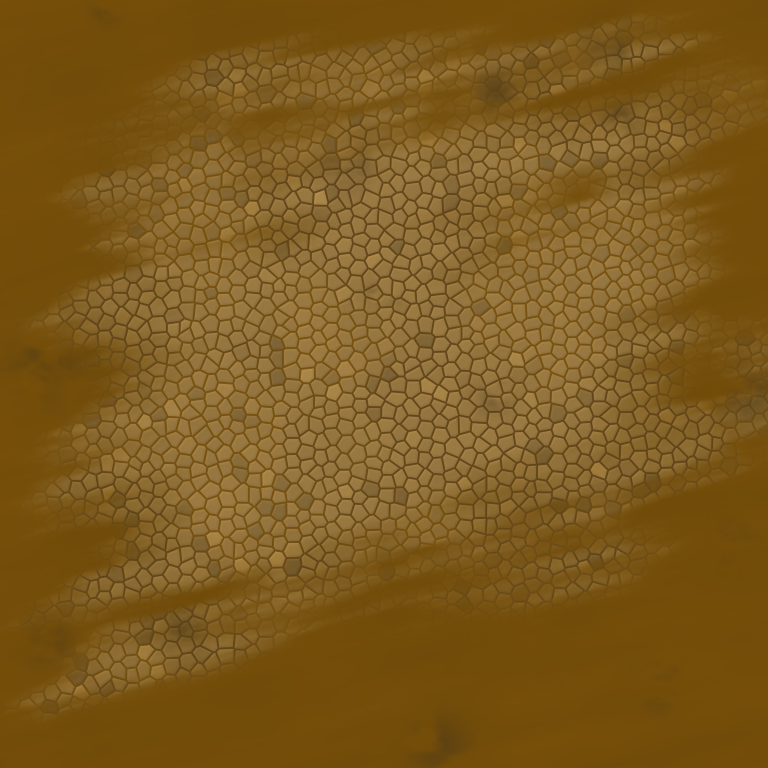
Reproduce this texture procedurally as a WebGL 2 fragment shader.

```glsl
#version 300 es
precision highp float;
uniform vec2 u_resolution;
out vec4 fragColor;

vec2 hash22(vec2 p) {
  vec3 q = fract(p.xyx * vec3(0.1031, 0.1030, 0.0973));
  q += dot(q, q.yzx + 33.33);
  return fract((q.xx + q.yz) * q.zy);
}

float noise(vec2 p) {
  vec2 i = floor(p), f = fract(p);
  f = f * f * (3.0 - 2.0 * f);
  return mix(mix(hash22(i).x, hash22(i + vec2(1, 0)).x, f.x),
             mix(hash22(i + vec2(0, 1)).x, hash22(i + vec2(1, 1)).x, f.x), f.y);
}

float fbm(vec2 p) {
  float sum = 0.0, amp = 0.53;
  for (int i = 0; i < 4; i++) {
    sum += amp * noise(p);
    p = p * 2.03 + 17.3;
    amp *= 0.5;
  }
  return sum;
}

float segmentDistance(vec2 p, vec2 a, vec2 b) {
  vec2 ab = b - a;
  return length(p - a - ab * clamp(dot(p - a, ab) / dot(ab, ab), 0.0, 1.0));
}

// Jittered centre of a scale on a staggered hexagonal lattice
vec2 scaleCentre(vec2 id) {
  return vec2(0.866 * id.x, id.y + 0.5 * mod(id.x, 2.0)) + (hash22(id + 80.0) - 0.5) * 0.55;
}

// x: distance to the joint, yz: direction to it; id receives the nearest scale
vec3 scales(vec2 p, out vec2 id) {
  vec2 base = floor(p / vec2(0.866, 1.0)), nearest = vec2(0);
  float best = 1e3;
  for (int y = -2; y <= 2; y++)
    for (int x = -2; x <= 2; x++) {
      vec2 cell = base + vec2(x, y), r = scaleCentre(cell) - p;
      if (dot(r, r) < best) { best = dot(r, r); nearest = r; id = cell; }
    }
  vec3 joint = vec3(1e3, 0, 0);
  for (int y = -2; y <= 2; y++)
    for (int x = -2; x <= 2; x++) {
      vec2 r = scaleCentre(id + vec2(x, y)) - p, across = r - nearest;
      if (dot(across, across) < 1e-5) continue;
      vec2 n = normalize(across);
      float d = dot(0.5 * (r + nearest), n);
      if (d < joint.x) joint = vec3(d, n);
    }
  return joint;
}

// Signed depth inside the exposed patch, with brushed mud strokes cut out
float patchDepth(vec2 p, float streak) {
  float d = min(min(p.x - 0.075, 0.94 - p.x), min(p.y - 0.07 - 0.17 * p.x, 0.955 - p.y));
  d = min(d, dot(p - vec2(0.05, 0.68), vec2(0.786, -0.618)));
  d = min(d, dot(p - vec2(0.85, 0.22), vec2(-0.78, 0.62)));
  const vec4 strokes[6] = vec4[](
    vec4(0.0, 0.66, 0.34, 0.73), vec4(0.02, 0.81, 0.27, 0.875),
    vec4(0.32, 0.82, 0.52, 0.875), vec4(0.58, 0.865, 0.72, 0.90),
    vec4(0.08, 0.19, 0.34, 0.245), vec4(0.66, 0.70, 0.76, 0.74));
  for (int i = 0; i < 6; i++) {
    float gap = segmentDistance(p, strokes[i].xy, strokes[i].zw);
    d = min(d, 0.03 + gap * 1.5 + 0.06 * smoothstep(0.0, 0.3, p.x - strokes[i].x));
  }
  d = max(d, 0.07 - length((p - vec2(0.98, 0.515)) * vec2(0.8, 1.0)));
  return d + (streak - 0.5) * 0.28;
}

// Soft grey stains, broken up by noise
float stains(vec2 p) {
  const vec3 spots[14] = vec3[](
    vec3(0.14, 0.99, 0.02), vec3(0.06, 0.525, 0.05), vec3(0.06, 0.165, 0.03),
    vec3(0.24, 0.178, 0.03), vec3(0.80, 0.945, 0.035), vec3(0.65, 0.875, 0.04),
    vec3(0.81, 0.845, 0.025), vec3(0.86, 0.11, 0.035), vec3(0.975, 0.485, 0.04),
    vec3(0.955, 0.285, 0.03), vec3(0.57, 0.03, 0.04), vec3(0.455, 0.785, 0.03),
    vec3(0.495, 0.62, 0.025), vec3(0.645, 0.485, 0.023));
  float sum = 0.0, breakup = smoothstep(0.3, 0.68, fbm(p * vec2(20, 28)));
  for (int i = 0; i < 14; i++) {
    vec2 r = (p - spots[i].xy) / spots[i].z;
    sum += exp(-dot(r, r) * 1.2);
  }
  return min(sum, 1.0) * breakup;
}

void main() {
  vec2 uv = gl_FragCoord.xy / u_resolution;
  vec2 sweep = vec2(dot(uv, vec2(0.97, 0.24)), dot(uv, vec2(-0.24, 0.97)));
  float streak = fbm(sweep * vec2(4.0, 27.0) + 5.0);
  float depth = patchDepth(uv, streak);
  float cover = smoothstep(-0.01, 0.10, depth);
  float faint = smoothstep(-0.08, 0.06, depth);

  // Mud ground
  float cloud = fbm(uv * 7.0 + 31.0);
  vec3 mud = vec3(0.46, 0.306, 0.035) * (0.96 + 0.05 * cloud + 0.06 * (streak - 0.5));

  // Scales with individual tones and a bevel lit from the upper left
  vec2 id;
  vec3 joint = scales(uv * 50.0, id);
  vec2 rnd = hash22(id + 211.0);
  float tone = 0.06 * (rnd.x - 0.5) + 0.10 * smoothstep(0.93, 1.0, rnd.y)
             - 0.15 * smoothstep(0.12, 0.0, rnd.y);
  float bevel = dot(joint.yz, vec2(-0.55, 0.83)) * (1.0 - smoothstep(0.04, 0.28, joint.x));
  vec3 stone = mix(vec3(0.52, 0.39, 0.16), vec3(0.595, 0.47, 0.255),
                   smoothstep(0.02, 0.22, depth + 0.1 * (cloud - 0.5)));
  stone *= 1.0 + tone + 0.09 * bevel;
  vec3 color = mix(mud, stone, cover * 0.96 + 0.04 * faint);

  // Joints, partly filled with mud
  float aa = 50.0 / u_resolution.y;
  float line = 1.0 - smoothstep(0.045 - 0.4 * aa, 0.045 + 0.9 * aa, joint.x);
  vec3 groove = mix(vec3(0.36, 0.25, 0.08), vec3(0.45, 0.30, 0.04), smoothstep(0.35, 0.65, cloud));
  color = mix(color, groove, line * (0.75 * cover + 0.12 * faint));

  color = mix(color, vec3(0.29, 0.22, 0.10), stains(uv) * 0.55);
  fragColor = vec4(color, 1.0);
}
```
